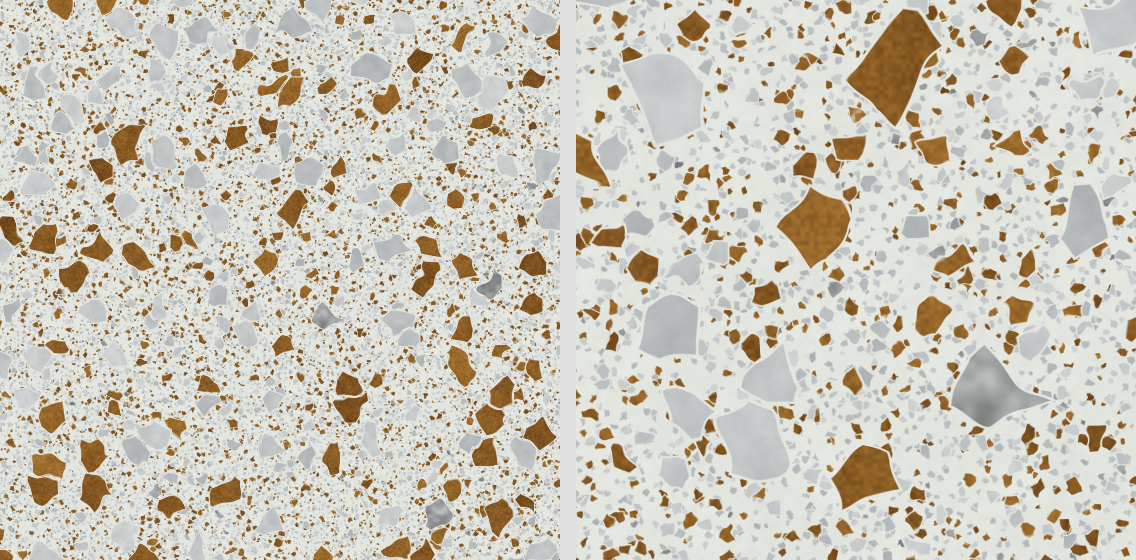
Left, the full canvas; right, a detail of the centre.
Write a Shadertoy shader that draws this texture.

```glsl
#define CEMENT vec3(0.89, 0.90, 0.875)
#define GOLD_DARK vec3(0.42, 0.26, 0.09)
#define GOLD_LIGHT vec3(0.67, 0.47, 0.20)
#define QUARTZ_DARK vec3(0.65, 0.67, 0.68)
#define QUARTZ_LIGHT vec3(0.83, 0.84, 0.84)
#define SOFTNESS 0.0006
#define EDGE_WARP 0.22
#define FACETS 6
#define TAU 6.2831853

vec3 hash3(vec2 p) {
    vec3 q = fract(p.xyx * vec3(0.1031, 0.1030, 0.0973));
    q += dot(q, q.yxz + 33.33);
    return fract((q.xxy + q.yzz) * q.zyx);
}

float noise(vec2 p) {
    vec2 i = floor(p), f = fract(p);
    f = f * f * (3.0 - 2.0 * f);
    return mix(mix(hash3(i).x, hash3(i + vec2(1, 0)).x, f.x),
               mix(hash3(i + vec2(0, 1)).x, hash3(i + vec2(1, 1)).x, f.x), f.y);
}

// Signed distance to a broken polygon fitted around a random ellipse
float shardDistance(vec2 p, vec2 id, float size) {
    vec3 form = hash3(id + 51.7);
    float radius = size * mix(0.5, 1.0, form.x);
    float stretch = mix(1.0, 1.55, form.z * form.z);
    float d = -9.0;
    for (int k = 0; k < FACETS; k++) {
        vec3 rnd = hash3(id + 17.3 * float(k + 1));
        float a = TAU * (float(k) + 0.75 * rnd.x) / float(FACETS);
        float support = radius * length(vec2(cos(a) * stretch, sin(a) / stretch));
        a += TAU * form.y;
        d = max(d, dot(p, vec2(cos(a), sin(a))) - support * mix(0.6, 1.05, rnd.y));
    }
    return d;
}

// Nearest shard of one size class: x = distance in canvas units, yz = its id
vec3 nearestShard(vec2 uv, float grid, float density, float size) {
    vec2 p = uv * grid;
    p += EDGE_WARP * (vec2(noise(p * 3.1), noise(p * 3.1 + 40.0)) - 0.5);
    vec2 cell = floor(p), nearestId = vec2(0);
    float first = 9.0, second = 9.0;
    for (int y = -1; y <= 1; y++)
    for (int x = -1; x <= 1; x++) {
        vec2 corner = cell + vec2(x, y);
        vec2 id = corner + grid * 7.0;
        vec3 place = hash3(id);
        if (place.z > density) continue;
        float d = shardDistance(p - corner - place.xy, id, size);
        if (d < first) {
            second = first;
            first = d;
            nearestId = id;
        } else {
            second = min(second, d);
        }
    }
    // Keep touching neighbours apart by a thin seam
    float d = max(first, 0.5 * (first - second) + 0.03);
    return vec3(d / grid, nearestId);
}

vec3 stoneColor(vec2 uv, vec2 id, float goldShare) {
    vec3 kind = hash3(id + 91.3);
    vec2 q = uv + kind.yz;
    float cloud = 0.65 * noise(q * 65.0) + 0.35 * noise(q * 150.0);
    float grain = noise(q * 380.0) - 0.5;
    if (kind.x < goldShare) {
        float tone = 0.55 * kind.y + 0.45 * cloud + 0.45 * grain;
        return mix(GOLD_DARK, GOLD_LIGHT, clamp(tone, 0.0, 1.1));
    }
    float tone = 0.6 * kind.y + 0.5 * cloud + 0.1 * grain;
    float smoky = kind.z > 0.965 ? mix(0.6, 0.95, cloud) : 1.0;
    return mix(QUARTZ_DARK, QUARTZ_LIGHT, tone) * smoky;
}

// Lays one size class over the floor, each shard ringed by clean cement
vec3 scatter(vec3 below, vec3 cement, vec2 uv, float grid, float density,
             float size, float goldShare, float halo) {
    float blur = max(SOFTNESS, 0.7 / iResolution.y);
    vec3 shard = nearestShard(uv, grid, density, size);
    vec3 stone = stoneColor(uv, shard.yz, goldShare);
    below = mix(cement, below, smoothstep(-blur, blur, shard.x - halo));
    return mix(stone, below, smoothstep(-blur, blur, shard.x));
}

void mainImage(out vec4 fragColor, in vec2 fragCoord) {
    vec2 uv = fragCoord / iResolution.y;

    // Cement with faint mottling
    float mottle = 0.5 * noise(uv * 40.0) + 0.5 * noise(uv * 240.0) - 0.5;
    vec3 cement = CEMENT + 0.035 * mottle;

    // Dust, grit, pebbles, then the large stones
    vec3 color = cement;
    color = scatter(color, cement, uv, 165.0, 0.62, 0.44, 0.20, 0.0);
    color = scatter(color, cement, uv, 84.0, 0.58, 0.42, 0.46, 0.0007);
    color = scatter(color, cement, uv, 36.0, 0.30, 0.38, 0.52, 0.0012);
    color = scatter(color, cement, uv, 14.0, 0.76, 0.42, 0.46, 0.0018);

    fragColor = vec4(clamp(color, 0.0, 1.0), 1.0);
}
```
